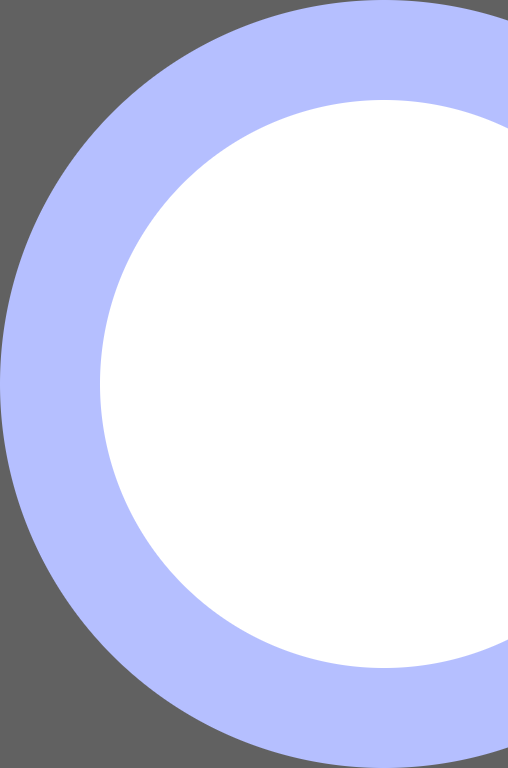
This background is drawn by a Shadertoy shader. Its source:

```glsl
// A large pale ring around a white disc on a dark grey ground, cropped at
// the right edge. Both circles share one centre; each is a distance
// function blended over the ground with a pixel-wide smooth edge.

#define CENTRE       vec2(0.5, 0.5)   // in units of canvas height
#define OUTER_RADIUS 0.5
#define INNER_RADIUS 0.3698
#define GROUND_COLOR vec3(0.38, 0.38, 0.38)
#define RING_COLOR   vec3(0.71, 0.75, 1.0)
#define DISC_COLOR   vec3(1.0)

// Coverage of a filled circle, from its signed distance and the pixel size
float circleMask(vec2 p, float radius, float pixel) {
    float dist = length(p) - radius;
    return clamp(0.5 - dist / pixel, 0.0, 1.0);
}

void mainImage(out vec4 fragColor, in vec2 fragCoord) {
    // Canvas units: height is 1, origin at the lower left
    float pixel = 1.0 / iResolution.y;
    vec2 p = fragCoord * pixel - CENTRE;

    // Ground, then ring, then disc
    vec3 color = GROUND_COLOR;
    color = mix(color, RING_COLOR, circleMask(p, OUTER_RADIUS, pixel));
    color = mix(color, DISC_COLOR, circleMask(p, INNER_RADIUS, pixel));

    fragColor = vec4(color, 1.0);
}
```
